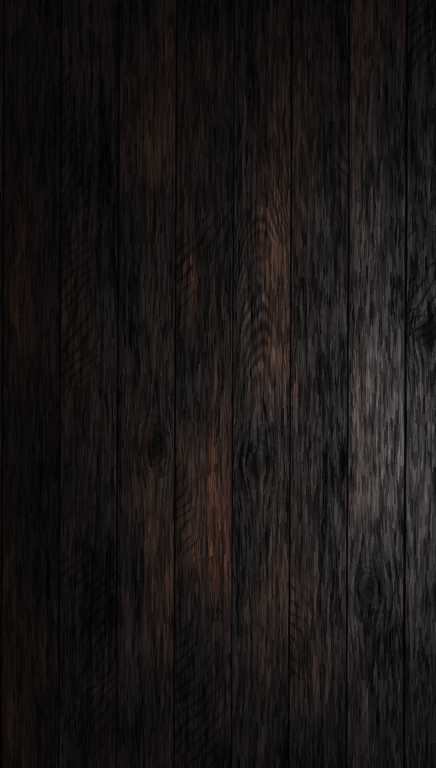
Give the GLSL for this texture, as a Shadertoy shader.

```glsl
const float PLANK = 0.132;   // plank pitch, in canvas widths
const float OFFSET = 0.006;  // first seam

float hash(vec2 p) {
    return fract(sin(dot(p, vec2(127.1, 311.7))) * 43758.5);
}

// Cellular noise: distance to the nearest point, and its random value
vec2 cells(vec2 p) {
    vec2 base = floor(p), nearest = vec2(9.0, 0.0);
    for (int j = -1; j <= 1; j++)
    for (int i = -1; i <= 1; i++) {
        vec2 cell = base + vec2(i, j);
        vec2 point = cell + vec2(hash(cell), hash(cell + 57.3));
        float d = length(p - point);
        if (d < nearest.x) nearest = vec2(d, hash(cell + 19.7));
    }
    return nearest;
}

// Layered, warped sines
float waves(vec2 p) {
    float sum = 0.0, amp = 0.6;
    for (int i = 0; i < 5; i++) {
        p = mat2(0.8, 0.6, -0.6, 0.8) * p * 1.7 + 1.3;
        p += 0.6 * sin(p.yx);
        sum += amp * sin(p.x) * cos(p.y);
        amp *= 0.6;
    }
    return sum;
}

float glow(vec2 p, vec2 center, vec2 size) {
    vec2 d = (p - center) / size;
    return exp(-dot(d, d));
}

void mainImage(out vec4 fragColor, in vec2 fragCoord) {
    vec2 p = fragCoord / iResolution.x;
    vec2 uv = fragCoord / iResolution.xy;
    float pixel = 1.0 / iResolution.x;

    // Planks, leaning very slightly
    float s = (p.x - 0.004 * (p.y - 0.9) - OFFSET) / PLANK;
    float id = floor(s), across = fract(s) - 0.5;
    float seed = hash(vec2(id, 3.0));

    // Grain bends softly, and flows around knots
    vec2 grain = vec2(across * PLANK, p.y);
    grain.x += 0.005 * waves(vec2(p.x * 9.0, p.y * 2.2) + seed * 40.0);
    vec3 knots[4] = vec3[4](vec3(0.355, 0.74, 0.7), vec3(0.590, 0.69, 0.3),
                            vec3(0.845, 0.40, 0.5), vec3(0.980, 1.00, 0.8));
    float knot = 0.0, ring = 0.0;
    for (int i = 0; i < 4; i++) {
        vec3 k = knots[i];
        if (floor((k.x - OFFSET) / PLANK) != id) continue;
        float bend = glow(p, k.xy, vec2(0.045, 0.08));
        grain.x -= 0.7 * bend * (p.x - k.x);
        float r = length((p - k.xy) / vec2(0.8, 1.1)) + 0.014 * waves(p * 14.0);
        knot += k.z * exp(-r * r / 0.0008);
        ring += bend * sin(r * 380.0) * smoothstep(-0.3, 0.5, waves(p * 18.0 + 4.0));
    }

    // Fibres, pores and broad streaks
    vec2 shift = vec2(id * 17.0, seed * 31.0);
    vec2 fine = cells(grain * vec2(270.0, 30.0) + shift);
    vec2 fiber = cells(grain * vec2(160.0, 9.0) + shift + 7.0);
    vec2 streak = cells(grain * vec2(60.0, 1.8) + shift);
    float cloud = waves(p * vec2(7.0, 3.0) + seed * 20.0);
    float tone = 1.0 + 0.75 * (fine.y - 0.5) + 0.6 * (fiber.y - 0.5)
               + 0.25 * (streak.y - 0.5) + 0.36 * cloud;
    tone *= 1.0 - 0.3 * smoothstep(0.35, 0.8, fiber.x);
    tone *= 0.88 + 0.24 * seed;

    // Arched growth rings, strongest on one central plank
    float arch = sin(165.0 * (p.y + 0.9 * across * across + 0.08 * across)
                     + 7.0 * waves(p * vec2(8.0, 4.0)));
    float broken = smoothstep(-0.5, 0.5, waves(p * vec2(16.0, 9.0)));
    float archMask = id == 4.0 ? glow(p, vec2(0.6, 1.15), vec2(0.12, 0.27)) : 0.1;
    tone *= 1.0 + 0.4 * archMask * arch * broken + 0.22 * ring;

    // Slanted saw marks on every other plank
    float slant = id == 5.0 ? -0.16 : 0.16;
    float saw = sin(190.0 * (p.y - slant * across) + 6.0 * waves(p * 7.0 + id));
    float sawMask = mod(id, 2.0) * smoothstep(0.0, 0.5, waves(p * vec2(9.0, 2.5) + id * 5.0));
    tone *= 1.0 - 0.4 * sawMask * smoothstep(0.3, 0.95, saw);
    tone *= 1.0 - 0.7 * min(knot, 1.0);

    // Light falls from the right, fading into dark corners
    float light = 0.042 + 0.094 * glow(uv, vec2(0.62, 0.42), vec2(0.37, 0.40))
                + 0.145 * glow(uv, vec2(1.02, 0.46), vec2(0.26, 0.36));
    float side = smoothstep(0.55, 0.95, uv.x) * smoothstep(1.0, 0.7, uv.y);
    float warmth = clamp(0.48 + 0.7 * cloud + 0.7 * (streak.y - 0.5), 0.0, 1.0) * (1.0 - 0.8 * side);
    vec3 tint = mix(vec3(0.98, 0.98, 1.03), vec3(1.25, 0.93, 0.80), warmth);
    vec3 color = light * max(tone, 0.12) * tint + vec3(0.006, 0.003, 0.003);

    // Rusty worn streaks
    float rust = smoothstep(0.55, 0.95, streak.y) * smoothstep(0.0, 0.6, cloud);
    rust *= (id == 3.0 ? 1.0 : 0.3) * (0.3 + 0.7 * fine.y);
    color += rust * vec3(0.085, 0.040, 0.015) * (1.0 - side);

    // Seams with a faint lit edge
    float seam = floor(s + 0.5);
    float gap = abs(s - seam) * PLANK;
    float width = 0.0012 + 0.0008 * hash(vec2(seam, 8.0)) + 0.001 * step(6.5, seam);
    float edge = smoothstep(0.0018, 0.0, abs(gap - width - 0.0018));
    edge *= smoothstep(-0.2, 0.5, waves(vec2(seam * 3.0, p.y * 4.0)));
    color += edge * light * vec3(0.55, 0.33, 0.22);
    color *= mix(0.13, 1.0, smoothstep(width - pixel, width + pixel, gap));
    color *= 1.0 - 0.15 * exp(-gap / 0.005);

    fragColor = vec4(color, 1.0);
}
```
